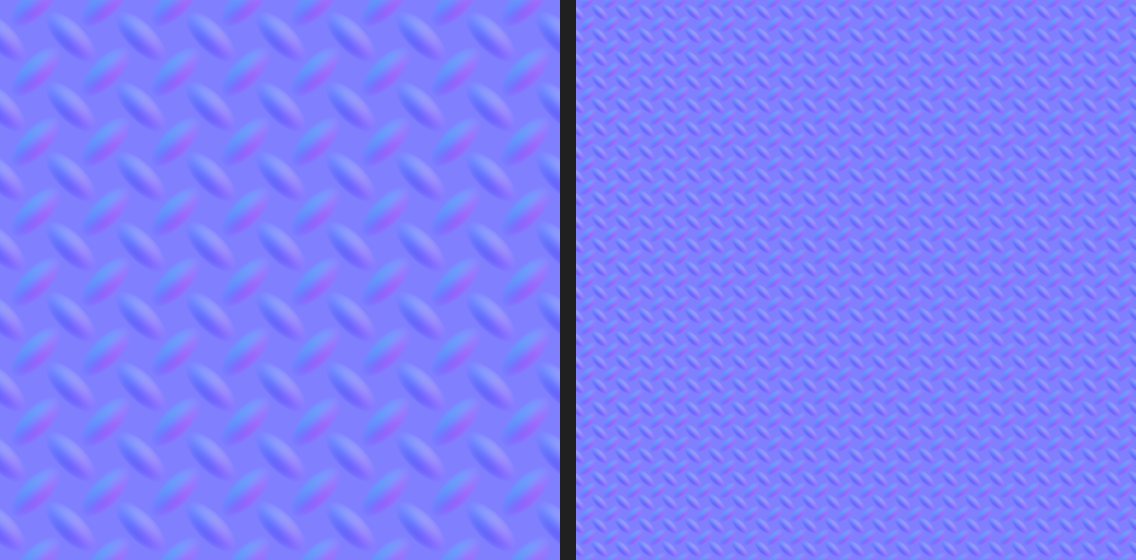
Left: one tile. Right: repeated 3 by 3.
Write a WebGL 1 fragment shader that draws this texture map.

```glsl
precision highp float;
// Tangent-space normal map of tread plate: 8 by 8 cells of raised oval lugs on alternating diagonals.

uniform vec2 u_resolution;

// Downhill slope of a soft oval lug, repeated once per cell.
// axis is the unit direction of the lug's long side.
vec2 lugSlope(vec2 cell, vec2 center, vec2 axis) {
  vec2 offset = fract(cell - center + 0.5) - 0.5;
  vec2 side = vec2(-axis.y, axis.x);
  vec2 local = vec2(dot(offset, axis), dot(offset, side));

  // Height is k * (1 - r^2)^2 inside the oval; this is its negated gradient.
  vec2 radii = vec2(0.47, 0.205);
  vec2 scaled = local / radii;
  float inside = max(1.0 - dot(scaled, scaled), 0.0);
  vec2 slope = 0.15 * inside * scaled / radii;

  return slope.x * axis + slope.y * side;
}

void main() {
  vec2 cell = gl_FragCoord.xy / u_resolution * 8.0;
  float diagonal = sqrt(0.5);

  // One lug of each direction per cell, half a cell apart.
  vec2 slope = lugSlope(cell, vec2(0.51, 0.975), vec2(diagonal, diagonal))
             + lugSlope(cell, vec2(0.01, 0.475), vec2(diagonal, -diagonal));

  // Pack the unit normal into colour.
  vec3 normal = normalize(vec3(slope, 1.0));
  gl_FragColor = vec4(normal * 0.5 + 0.5, 1.0);
}
```
